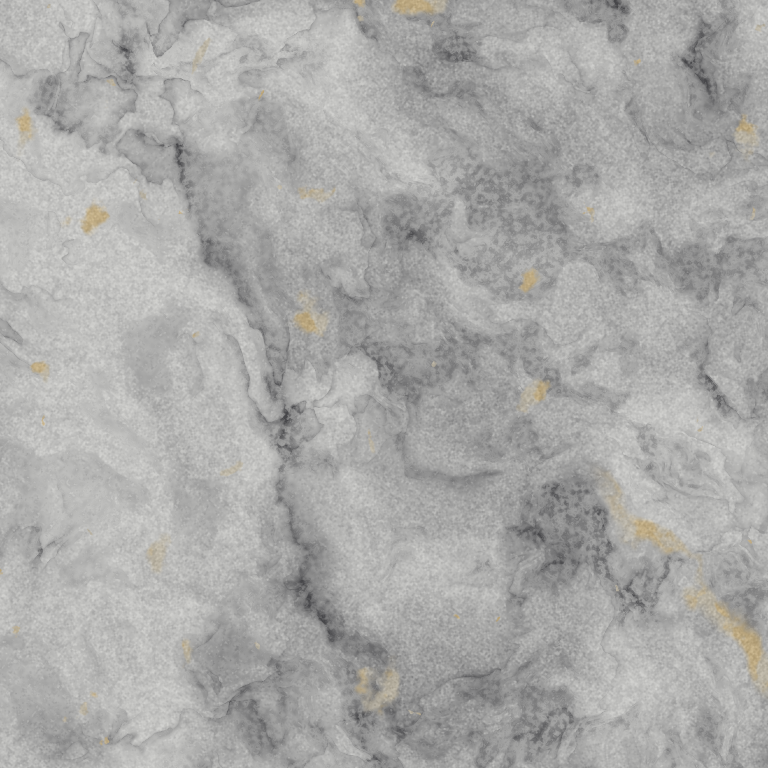
Write a WebGL 2 fragment shader that draws this texture.

```glsl
#version 300 es
precision highp float;
// Grey and white marble with smoky diagonal veins, dark grains and ochre flecks.

uniform vec2 u_resolution;
out vec4 fragColor;

const vec3 COOL_DARK = vec3(0.31, 0.31, 0.32);
const vec3 COOL_LIGHT = vec3(0.765, 0.765, 0.757);
const vec3 CREAM = vec3(0.73, 0.70, 0.63);
const vec3 OCHRE = vec3(0.75, 0.66, 0.48);

float hash(vec2 p) {
    vec3 q = fract(p.xyx * 0.1031);
    q += dot(q, q.yzx + 33.33);
    return fract((q.x + q.y) * q.z);
}

float noise(vec2 p) {
    vec2 cell = floor(p), f = fract(p);
    vec2 w = f * f * f * (f * (f * 6.0 - 15.0) + 10.0);
    float low = mix(hash(cell), hash(cell + vec2(1, 0)), w.x);
    float high = mix(hash(cell + vec2(0, 1)), hash(cell + vec2(1, 1)), w.x);
    return mix(low, high, w.y);
}

// Layered noise; a higher gain gives a rougher result.
float fbm(vec2 p, int octaves, float gain) {
    float sum = 0.0, total = 0.0, amp = 0.5;
    for (int i = 0; i < octaves; i++) {
        sum += amp * noise(p);
        total += amp;
        amp *= gain;
        p = mat2(1.6, 1.2, -1.2, 1.6) * p + 17.3;
    }
    return sum / total;
}

vec2 warp(vec2 p, float scale, float amount) {
    vec2 offset = vec2(fbm(p * scale + 3.1, 5, 0.5), fbm(p * scale + 41.7, 5, 0.5));
    return p + amount * (offset - 0.5);
}

// Crisp on the negative side, smoky on the positive side.
float smokyEdge(float d, float crisp, float smoke) {
    return exp(-abs(d) / (d < 0.0 ? crisp : smoke));
}

// Signed distance to a line through a point.
float lineSide(vec2 p, vec2 through, vec2 normal) {
    return dot(p - through, normalize(normal));
}

// Irregular flecks: many specks and a few large patches.
float flecks(vec2 p, float density, float presence) {
    vec2 g = warp(p, 26.0, 0.07) * density;
    vec2 base = floor(g);
    float cover = 0.0;
    for (int y = -1; y <= 1; y++)
    for (int x = -1; x <= 1; x++) {
        vec2 cell = base + vec2(x, y);
        vec2 centre = cell + vec2(hash(cell + 5.3), hash(cell + 19.9));
        float radius = mix(0.04, 0.27, pow(hash(cell + 71.1), 5.0));
        vec2 d = (g - centre) * vec2(1.2, 0.85);
        float blob = 1.0 - smoothstep(radius * 0.5, radius * 1.15, length(d));
        cover = max(cover, blob * step(hash(cell + 88.4), presence));
    }
    return cover;
}

void main() {
    vec2 p = gl_FragCoord.xy / u_resolution;
    vec2 q = warp(warp(p, 4.0, 0.16), 13.0, 0.06);
    vec2 flow = vec2(0.65 * (q.x - q.y), q.x + q.y);

    // Pale left region, greyer right region, cloudy throughout
    float grey = smoothstep(0.28, 0.62, q.x + 0.15 * (fbm(p * 7.0, 4, 0.5) - 0.5));
    float glow = exp(-30.0 * dot(q - vec2(0.84, 0.38), q - vec2(0.84, 0.38)));
    float tone = mix(0.745, 0.683, grey) + 0.05 * glow;
    tone += 0.33 * (fbm(flow * 6.0 + 7.0, 6, 0.6) - 0.5);

    // Mottled shadow, broken up into grains
    vec2 turned = mat2(0.8, 0.6, -0.6, 0.8) * p;
    float grain = 0.55 * noise(turned * 410.0) + 0.45 * noise(p.yx * 330.0 + 60.0);
    float coarse = noise(turned * 170.0 + 9.0);
    float speck = smoothstep(0.32, 0.70, 0.6 * grain + 0.4 * coarse);
    float blotch = smoothstep(0.49, 0.66, fbm(flow * 12.0 + 31.0, 6, 0.62));
    tone -= blotch * mix(0.45, 1.0, grey) * (0.03 + 0.18 * speck);

    // Thin wandering veins around the pale lobes
    float patchy = smoothstep(0.38, 0.60, fbm(p * 6.0 + 53.0, 4, 0.5));
    float lobe = fbm(q * 6.5 + 12.0, 5, 0.5) - 0.5;
    float strand = fbm(flow * 8.0 + 64.0, 5, 0.5) - 0.5;
    float thin = smokyEdge(lobe, 0.009, 0.04) * (1.0 - 0.65 * grey);
    thin += 0.6 * smokyEdge(strand, 0.010, 0.045);
    tone -= 0.21 * thin * patchy * (0.5 + 0.7 * speck);

    // Heavy faults: one steep, then a parallel diagonal pair
    float steep = lineSide(q, vec2(0.24, 0.78), vec2(1.0, 0.36));
    float fault = smokyEdge(steep, 0.007, 0.022);
    float diagonal = lineSide(q, vec2(0.65, 0.37), vec2(-0.77, -1.0));
    for (int i = 0; i < 2; i++) {
        float d = diagonal + 0.60 * float(i);
        fault += smokyEdge(d, 0.008, 0.025) * smoothstep(0.40, 0.75, q.x);
    }
    float broken = smoothstep(0.38, 0.60, fbm(p * 9.0 + 80.0, 5, 0.55));
    tone -= 0.27 * fault * broken * (0.45 + 0.8 * speck);

    // Crystalline grain, stronger in the darker stone
    float depth = clamp((0.76 - tone) * 4.0, 0.0, 1.0);
    tone = min(tone, 0.765);
    tone += (grain - 0.5) * mix(0.13, 0.25, depth) + (coarse - 0.5) * 0.045;
    tone = clamp(tone, 0.28, 0.82);
    vec3 stone = mix(COOL_DARK, COOL_LIGHT, (tone - 0.31) / 0.455);

    // Ochre flecks and a stained seam beside the lower diagonal
    float seam = 1.0 - smoothstep(0.008, 0.022, abs(diagonal + 0.025));
    seam *= smoothstep(0.76, 0.84, p.x) * smoothstep(0.36, 0.52, fbm(p * 16.0, 4, 0.5));
    float stain = max(flecks(p, 8.0, 0.55), seam);
    float rich = smoothstep(0.42, 0.62, fbm(p * 38.0 + 4.0, 4, 0.5));
    vec3 mineral = mix(CREAM, OCHRE, rich) + (grain - 0.5) * 0.15;
    fragColor = vec4(mix(stone, mineral, 0.85 * stain), 1.0);
}
```
